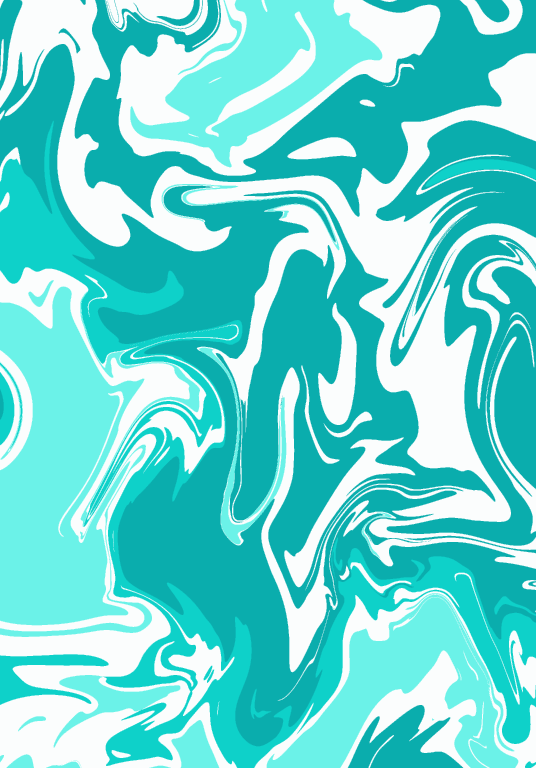
Write a WebGL 1 fragment shader that draws this texture.

```glsl
precision highp float;
// Marbled paint: flat teal, turquoise, aqua and white inks in swirling bands.
// A divergence-free warp stirs the plane, a smooth field is cut into ink bands,
// and fine noise running along the bands splits their rims into thin slivers.
uniform vec2 u_resolution;

const vec3 TEAL = vec3(0.04, 0.68, 0.68);
const vec3 TURQUOISE = vec3(0.055, 0.82, 0.79);
const vec3 AQUA = vec3(0.42, 0.95, 0.91);
const vec3 WHITE = vec3(0.985, 0.993, 0.993);

const float SCALE = 1.7;          // pattern units per canvas height
const float STIR_FREQ = 2.0;      // size of the largest swirls
const float STIR_GROWTH = 1.38;   // frequency ratio of successive swirls
const float STIR_AMOUNT = 0.38;   // strength of each swirl
const vec2 DRIFT = vec2(-0.55, 0.84); // direction across the bands
const float SLIVER_FREQ = 42.0;   // fineness of rim slivers
const float SLIVER_LENGTH = 0.15; // length of slivers along a rim
const float SLIVER_AMOUNT = 0.17; // greatest reach of slivers from a rim
const float STREAK_FREQ = 30.0;   // fineness of loose streaks inside a band
const float STREAK_LENGTH = 0.13; // length of loose streaks
const float STREAK_LEVEL = 0.83;  // higher leaves fewer streaks
const vec2 SEED = vec2(7.3, 2.9);

float hash(vec2 p) {
  vec3 h = fract(p.xyx * vec3(0.1031, 0.1030, 0.0973));
  h += dot(h, h.yzx + 33.33);
  return fract((h.x + h.y) * h.z);
}

float noise(vec2 p) {
  vec2 cell = floor(p), f = p - cell;
  vec2 w = f * f * f * (f * (f * 6.0 - 15.0) + 10.0);
  return mix(mix(hash(cell), hash(cell + vec2(1.0, 0.0)), w.x),
             mix(hash(cell + vec2(0.0, 1.0)), hash(cell + 1.0), w.x), w.y);
}

// Rotated gradient of the noise: a flow that stirs without compressing.
vec2 curl(vec2 p) {
  const float STEP = 0.03;
  float here = noise(p);
  float dx = noise(p + vec2(STEP, 0.0)) - here;
  float dy = noise(p + vec2(0.0, STEP)) - here;
  return vec2(dy, -dx) / STEP;
}

vec2 stir(vec2 p) {
  float freq = STIR_FREQ;
  vec2 shift = SEED;
  for (int i = 0; i < 6; i++) {
    p += STIR_AMOUNT / freq * curl(p * freq + shift);
    p = mat2(0.8, 0.6, -0.6, 0.8) * p;
    shift += vec2(13.7, 21.1);
    freq *= STIR_GROWTH;
  }
  return p;
}

// Ink order around one cycle of the field, with hard rims.
vec3 ink(float t) {
  vec3 c = TEAL;
  c = mix(c, TURQUOISE, step(0.14, t));
  c = mix(c, WHITE, step(0.29, t));
  c = mix(c, AQUA, step(0.39, t));
  c = mix(c, WHITE, step(0.69, t));
  c = mix(c, TEAL, step(0.81, t));
  return mix(c, WHITE, step(0.91, t));
}

vec3 marble(vec2 p) {
  vec2 q = stir(p * SCALE);
  float along = dot(q, vec2(DRIFT.y, -DRIFT.x));
  float field = 0.45 * dot(q, DRIFT) + 0.95 * noise(q * 1.8 + 31.0)
              + 0.2 * noise(q * 4.0 + 57.0);
  // Slivers gather in some regions and leave other rims clean.
  float torn = smoothstep(0.1, 0.7, noise(q * 3.0 + 83.0));
  vec2 grain = vec2(field * SLIVER_FREQ + 140.0, along / SLIVER_LENGTH + 60.0);
  float rim = field + SLIVER_AMOUNT * torn * (noise(grain) - 0.5);
  vec3 color = ink(fract(rim));
  // Loose streaks: white across the colours, aqua across the white.
  vec2 thread = vec2(field * STREAK_FREQ + 260.0, along / STREAK_LENGTH + 90.0);
  float streak = step(STREAK_LEVEL + 0.15 * (1.0 - torn), noise(thread));
  vec3 streakInk = mix(WHITE, AQUA, step(0.7, color.r));
  return mix(color, streakInk, streak);
}

void main() {
  // Average a 3 by 3 grid of samples to smooth the rims.
  vec3 sum = vec3(0.0);
  for (int y = -1; y <= 1; y++) {
    for (int x = -1; x <= 1; x++) {
      vec2 offset = vec2(float(x), float(y)) * 0.4;
      sum += marble((gl_FragCoord.xy + offset) / u_resolution.y);
    }
  }
  gl_FragColor = vec4(sum / 9.0, 1.0);
}
```
